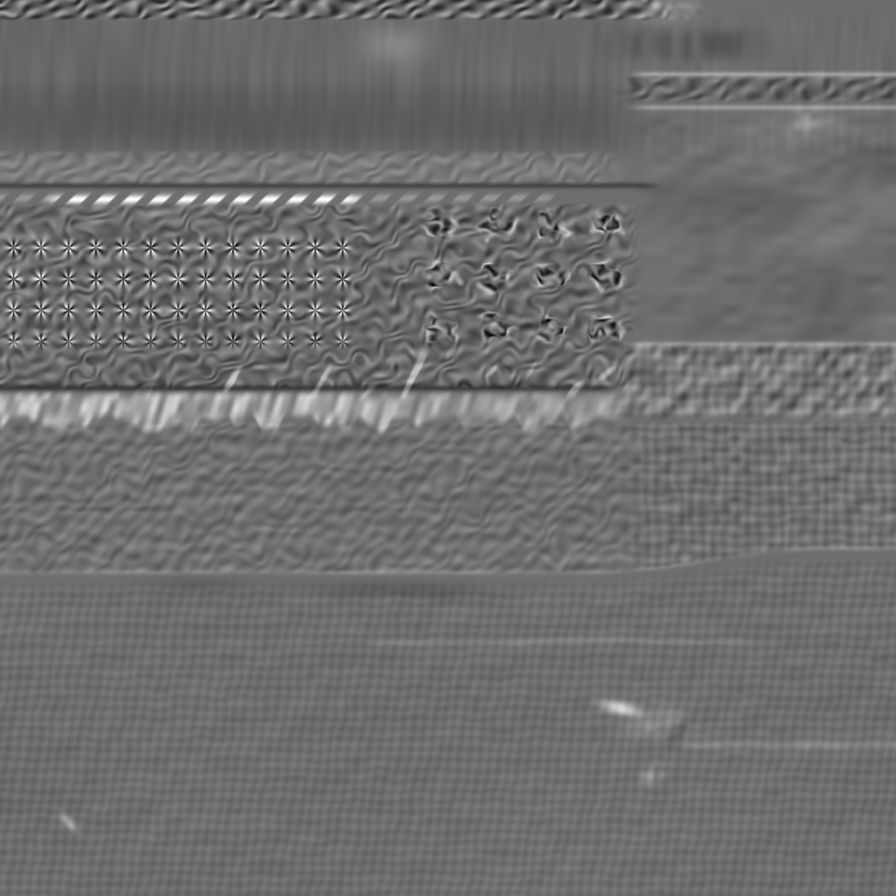
Reproduce this texture map procedurally as a Shadertoy shader.

```glsl
// Grey relief of layered cloth: plain strips, a knitted band with motifs, a ragged
// bright hem and finer weaves below. Layers add signed height to a base grey;
// soft boxes place them, with p.y running down from the top.

const float TAU = 6.2831853;
const float BASE_GREY = 0.425;

float hash(vec2 p) {
    vec3 q = fract(vec3(p.xyx) * 0.1031);
    q += dot(q, q.yzx + 33.33);
    return fract((q.x + q.y) * q.z);
}

float noise(vec2 p) {
    vec2 i = floor(p), f = fract(p);
    f = f * f * (3.0 - 2.0 * f);
    return mix(mix(hash(i), hash(i + vec2(1, 0)), f.x),
               mix(hash(i + vec2(0, 1)), hash(i + vec2(1, 1)), f.x), f.y);
}

// Signed noise, lit from above
float emboss(vec2 p) {
    return noise(p) - noise(p + vec2(0.3, 0.8));
}

float band(float x, float a, float b, float soft) {
    return smoothstep(a - soft, a + soft, x) * (1.0 - smoothstep(b - soft, b + soft, x));
}

// Soft box: left, top, right, bottom
float box(vec2 p, vec4 b, float softX, float softY) {
    return band(p.x, b.x, b.z, softX) * band(p.y, b.y, b.w, softY);
}

// Soft spot: center, radii
float blob(vec2 p, vec4 b) {
    vec2 d = (p - b.xy) / b.zw;
    return exp(-dot(d, d));
}

// Horizontal thread at height y
float thread(vec2 p, float y, float x0, float x1, float width) {
    float d = (p.y - y) / width;
    return exp(-d * d) * band(p.x, x0, x1, 0.015);
}

// Crossed waves with tilted columns
float weave(vec2 p, vec2 pitch, float slant, float wobble) {
    vec2 w = vec2(noise(p * 45.0), noise(p * 45.0 + 19.0)) - 0.5;
    vec2 q = TAU * (p / pitch + w * wobble);
    return 0.5 * (sin(q.x + slant * q.y) + sin(q.y));
}

// Slanted stitches rising to the right
float stitches(vec2 p, float pitchY, float wobble) {
    vec2 q = TAU * (p / vec2(0.0306, pitchY) + wobble * (noise(p * 60.0) - 0.5));
    return sin(q.x + q.y) * (0.65 + 0.35 * sin(q.y * 0.5 - q.x));
}

// Repeated six-armed stars
float stars(vec2 p, vec2 pitch) {
    vec2 q = fract(p / pitch) - 0.5;
    float r = length(q);
    return exp(-r * r * 13.0) * (0.3 + cos(6.0 * atan(q.y, q.x + 0.0001))) * smoothstep(0.02, 0.14, r);
}

// Repeated broken ovals with bright cores
float rosettes(vec2 p, vec2 pitch) {
    vec2 q = fract(p / pitch) - 0.5;
    q += 0.25 * (vec2(noise(p * 110.0), noise(p * 110.0 + 7.0)) - 0.5);
    float r = length(q * vec2(1, 1.25));
    float a = (r - 0.29) / 0.07, b = (r - 0.17) / 0.08;
    float arcs = 0.4 + 0.6 * sin(3.0 * atan(q.y, q.x + 0.0001) + 1.0);
    return (exp(-a * a) - exp(-b * b)) * arcs + 0.5 * exp(-r * r * 120.0);
}

// Plain cloth, top border and the strip at right
float upperCloth(vec2 p) {
    float h = -0.075 * box(p, vec4(-1, 0.105, 0.7, 0.166), 0.05, 0.025);
    h -= 0.02 * box(p, vec4(-1, 0.02, 0.7, 0.11), 0.05, 0.01);
    h += 0.12 * blob(p, vec4(0.44, 0.05, 0.035, 0.022));
    h += 0.035 * emboss(p * vec2(160, 12)) * band(p.y, 0.02, 0.17, 0.01);
    h += box(p, vec4(-1, -1, 0.74, 0.021), 0.03, 0.003) * (0.24 * stitches(p, 0.016, 0.4) - 0.03);
    h += 0.2 * blob(p, vec4(0.745, 0.01, 0.035, 0.015)) * noise(p * 150.0);
    h -= 0.1 * box(p, vec4(0.68, 0.035, 0.855, 0.066), 0.025, 0.01) * noise(p * vec2(90, 20));
    h += 0.2 * thread(p, 0.083, 0.71, 2.0, 0.003) + 0.17 * thread(p, 0.12, 0.71, 2.0, 0.003);
    h += box(p, vec4(0.7, 0.086, 2, 0.112), 0.02, 0.004) * (0.12 * stitches(p, 0.02, 0.4) - 0.035);
    return h + 0.18 * blob(p, vec4(0.9, 0.135, 0.025, 0.015)) * noise(p * 100.0);
}

// Knitted band, dashed cord, motifs and cloudy panel
float knit(vec2 p) {
    float h = box(p, vec4(-1, 0.17, 0.68, 0.205), 0.04, 0.004) * (0.05 + 0.07 * stitches(p, 0.02, 0.6));
    h -= 0.16 * thread(p, 0.207, -1.0, 0.73, 0.0035);
    float dash = smoothstep(-0.6, 0.4, sin(TAU * (p.x / 0.0306 + p.y / 0.03)));
    h += dash * (0.42 * thread(p, 0.223, 0.06, 0.4, 0.005) + 0.16 * thread(p, 0.221, -1.0, 0.62, 0.005));
    float body = 0.1 * stitches(p, 0.0175, 0.9) + 0.14 * emboss(p * vec2(75, 110)) - 0.015;
    h += body * box(p, vec4(-1, 0.229, 0.7, 0.432), 0.025, 0.004);
    h += 0.42 * box(p, vec4(-1, 0.262, 0.395, 0.385), 0.01, 0.01) * stars(p - vec2(0, 0.259), vec2(0.0306, 0.035));
    h += 0.32 * box(p, vec4(0.46, 0.235, 0.7, 0.382), 0.015, 0.015)
       * rosettes(p - vec2(0.461, 0.279), vec2(0.0612, 0.0586));
    float cloud = 0.1 * noise(p * vec2(14, 22)) + 0.05 * emboss(p * vec2(50, 90)) - 0.06;
    h += cloud * box(p, vec4(0.72, 0.13, 2, 0.38), 0.03, 0.01) + 0.15 * thread(p, 0.384, 0.7, 2.0, 0.003);
    float fringe = 0.035 + 0.24 * emboss((p + p.yx * 0.3) * vec2(95, 70)) + 0.05 * weave(p, vec2(0.012), 0.0, 0.4);
    return h + fringe * box(p, vec4(0.69, 0.385, 2, 0.465), 0.02, 0.008);
}

// Ragged bright hem
float hem(vec2 p) {
    float ragged = 0.461 + 0.022 * noise(vec2(p.x * 75.0, 3));
    float fibre = noise((p + vec2(0.3 * p.y, 0)) * vec2(130, 55)) * mix(0.41, 0.27, smoothstep(0.3, 0.55, p.x));
    float h = box(p, vec4(-1, 0.439, 0.69, ragged), 0.012, 0.006) * (0.03 + fibre);
    float tufts = smoothstep(0.72, 0.95, noise((p + p.yx * 0.5) * vec2(70, 45)));
    h += 0.3 * tufts * box(p, vec4(0.15, 0.395, 0.72, 0.44), 0.02, 0.01);
    return h - 0.18 * thread(p, 0.433, -1.0, 0.68, 0.004);
}

// Bumpy cloth, then fine cloth with creases and scars
float lowerCloth(vec2 p) {
    float seam = mix(0.639, 0.612, smoothstep(0.66, 0.92, p.x));
    float bumps = mix(weave(p, vec2(0.019, 0.0155), 0.8, 0.9), weave(p, vec2(0.0125, 0.0115), 0.0, 0.5),
                      smoothstep(0.66, 0.74, p.x));
    float h = band(p.y, 0.472, seam, 0.004) * (0.055 * bumps + 0.09 * emboss(p * 90.0) + 0.012);
    h += 0.08 * thread(p, seam, -1.0, 2.0, 0.003) * (0.3 + noise(p * vec2(30, 5)));
    float fine = 0.038 * weave(p, vec2(0.0112, 0.0115), 0.15, 0.35) + 0.03 * emboss(p * 60.0);
    h += fine * smoothstep(seam, seam + 0.03, p.y);
    h -= 0.075 * blob(p, vec4(0.45, 0.659, 0.1, 0.009)) + 0.04 * blob(p, vec4(0.22, 0.652, 0.05, 0.01));
    h += 0.055 * thread(p, 0.711 + 0.01 * noise(p * 9.0), 0.42, 0.84, 0.004);
    h += 0.08 * thread(p, 0.832, 0.76, 2.0, 0.006) * (0.5 + noise(p * 90.0));
    h += 0.4 * blob(p, vec4(0.692, 0.652 + 0.2 * p.x, 0.02, 0.007));
    h += 0.15 * blob(p, vec4(0.735, 0.805, 0.035, 0.02)) * (0.3 + noise(p * 80.0));
    h -= 0.1 * blob(p, vec4(1.248 - 0.6 * p.y, 0.815, 0.01, 0.018));
    h += 0.22 * blob(p, vec4(1.162 - 0.5 * p.y, 0.862, 0.012, 0.012)) * noise(p * 120.0);
    return h + 0.22 * blob(p, vec4(0.7 * p.y - 0.566, 0.918, 0.006, 0.01));
}

void mainImage(out vec4 fragColor, in vec2 fragCoord) {
    vec2 p = fragCoord / iResolution.xy;
    p.y = 1.0 - p.y;
    float grey = BASE_GREY + upperCloth(p) + knit(p) + hem(p) + lowerCloth(p);
    grey += 0.02 * noise(p * vec2(5, 9)) - 0.01;
    fragColor = vec4(vec3(clamp(grey, 0.0, 1.0)), 1);
}
```
